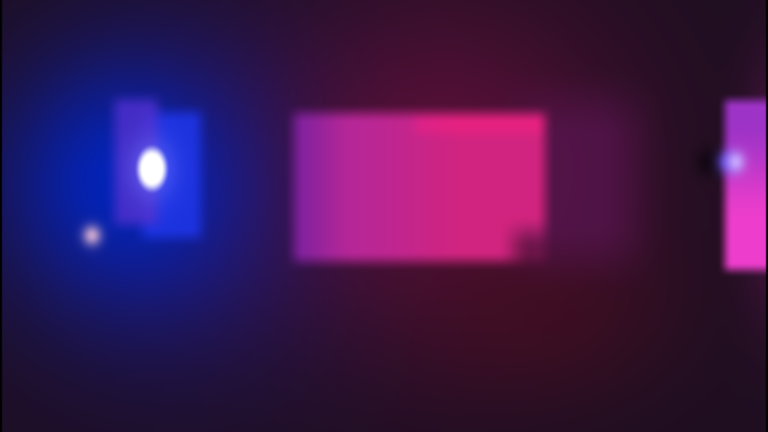
A Shadertoy shader for this background:

```glsl
#define NIGHT vec3(0.115, 0.055, 0.125)
#define NAVY vec3(0.11, 0.09, 0.45)
#define BLUE vec3(0.00, 0.14, 0.74)
#define VIOLET vec3(0.50, 0.13, 0.62)
#define MAGENTA vec3(0.72, 0.15, 0.59)
#define PINK vec3(0.82, 0.14, 0.50)
#define WINE vec3(0.36, 0.06, 0.22)
#define BLUR 0.024
#define FRAME 0.005

// Soft elliptical light with a Gaussian falloff
float glow(vec2 p, vec2 centre, vec2 radius) {
    vec2 d = (p - centre) / radius;
    return exp(-dot(d, d));
}

// Blurred rectangle between two corners
float panel(vec2 p, vec2 low, vec2 high, float blur) {
    vec2 edge = smoothstep(low - blur, low + blur, p)
              * (1.0 - smoothstep(high - blur, high + blur, p));
    return edge.x * edge.y;
}

vec3 ambientLight(vec2 p) {
    vec3 col = mix(NIGHT, NAVY, glow(p, vec2(0.40, 0.54), vec2(0.40, 0.40)));
    col = mix(col, WINE, 0.95 * glow(p, vec2(1.03, 0.61), vec2(0.42, 0.41)));
    col = mix(col, vec3(0.27, 0.05, 0.12), 0.6 * glow(p, vec2(1.25, 0.28), vec2(0.30, 0.20)));
    col = mix(col, BLUE, 0.95 * glow(p, vec2(0.29, 0.58), vec2(0.25, 0.25)));
    // Dim purple wall right of the large window
    return mix(col, vec3(0.34, 0.08, 0.31), 0.75 * panel(p, vec2(1.20, 0.40), vec2(1.47, 0.76), 0.09));
}

vec3 blueLamp(vec3 col, vec2 p) {
    col = mix(col, vec3(0.12, 0.21, 0.92), 0.85 * panel(p, vec2(0.33, 0.45), vec2(0.465, 0.74), BLUR));
    col = mix(col, vec3(0.30, 0.18, 0.80), 0.85 * panel(p, vec2(0.265, 0.48), vec2(0.365, 0.77), BLUR));
    // Bright core and small stray light
    col = mix(col, vec3(0.45, 0.45, 1.0), 0.7 * glow(p, vec2(0.352, 0.609), vec2(0.052, 0.070)));
    float core = length((p - vec2(0.352, 0.609)) / vec2(0.036, 0.052));
    col = mix(col, vec3(1.0), 1.0 - smoothstep(0.60, 1.15, core));
    return mix(col, vec3(0.76, 0.63, 0.80), glow(p, vec2(0.213, 0.455), vec2(0.022, 0.024)));
}

vec3 pinkWindow(vec3 col, vec2 p) {
    vec3 tint = mix(VIOLET, MAGENTA, smoothstep(0.67, 0.83, p.x));
    tint = mix(tint, PINK, smoothstep(0.80, 1.10, p.x));
    // Brighter strip along the upper edge
    tint += vec3(0.08, -0.01, 0.0) * panel(p, vec2(0.96, 0.69), vec2(1.27, 0.74), 0.02);
    float shape = panel(p, vec2(0.68, 0.395), vec2(1.262, 0.738), BLUR);
    // Shaded lower right corner
    float shade = panel(p, vec2(1.19, 0.30), vec2(1.40, 0.465), 0.04);
    return mix(col, tint, shape * (1.0 - 0.75 * shade));
}

vec3 sideLamp(vec3 col, vec2 p) {
    col = mix(col, vec3(0.45, 0.10, 0.38), 0.55 * glow(p, vec2(1.79, 0.57), vec2(0.07, 0.27)));
    col *= 1.0 - 0.5 * glow(p, vec2(1.640, 0.625), vec2(0.03, 0.035));
    vec3 tint = mix(vec3(0.93, 0.24, 0.80), vec3(0.62, 0.20, 0.78), smoothstep(0.48, 0.72, p.y));
    col = mix(col, tint, panel(p, vec2(1.678, 0.375), vec2(1.82, 0.768), 0.018));
    col = mix(col, vec3(0.35, 0.30, 0.95), 0.8 * glow(p, vec2(1.685, 0.625), vec2(0.025, 0.026)));
    return mix(col, vec3(0.80, 0.68, 1.0), 0.9 * glow(p, vec2(1.703, 0.625), vec2(0.022, 0.025)));
}

void mainImage(out vec4 fragColor, in vec2 fragCoord) {
    vec2 uv = fragCoord / iResolution.xy;
    vec2 p = uv * vec2(16.0 / 9.0, 1.0);
    vec3 col = ambientLight(p);
    col = pinkWindow(col, p);
    col = blueLamp(col, p);
    col = sideLamp(col, p);
    // Thin black borders at both sides
    float border = min(p.x, 16.0 / 9.0 - p.x);
    col *= smoothstep(0.4 * FRAME, 1.4 * FRAME, border);
    fragColor = vec4(clamp(col, 0.0, 1.0), 1.0);
}
```
